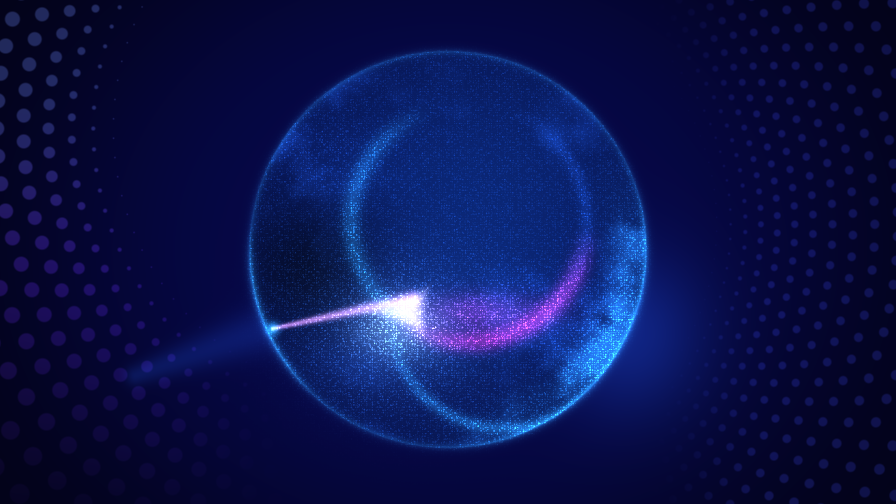
A Shadertoy shader for this background:

```glsl
// A translucent sphere of luminous dust on deep blue, crossed by a light beam.
// Soft arcs, gaussian glows and noise shape the dust; jittered points give it
// grain, and polar grids of dots curve through the dark on both sides.

const float TAU = 6.28318;
const float RADIUS = 0.393;
const vec3 TEAL = vec3(0.16, 0.56, 0.75);
const vec3 BLUE = vec3(0.10, 0.28, 0.62);
const vec3 PINK = vec3(0.85, 0.10, 0.55);

float hash(vec2 p) {
    return fract(sin(dot(p, vec2(127.1, 311.7))) * 43758.5453);
}

float noise(vec2 p) {
    vec2 i = floor(p), f = fract(p);
    f = f * f * (3.0 - 2.0 * f);
    return mix(mix(hash(i), hash(i + vec2(1, 0)), f.x),
               mix(hash(i + vec2(0, 1)), hash(i + 1.0), f.x), f.y);
}

float fbm(vec2 p) {
    float sum = 0.0, amp = 0.5;
    for (int i = 0; i < 4; i++) {
        sum += amp * noise(p);
        p = mat2(1.6, 1.2, -1.2, 1.6) * p + 7.3;
        amp *= 0.5;
    }
    return sum;
}

// One soft point at a random place and strength in every grid cell
float dust(vec2 p, float density) {
    vec2 cell = floor(p * density);
    vec2 seat = 0.3 + 0.4 * vec2(hash(cell), hash(cell + 19.7));
    float d = length(fract(p * density) - seat);
    return smoothstep(0.55, 0.05, d) * pow(hash(cell + 43.1), 3.0);
}

float glow(vec2 p, vec2 center, vec2 size) {
    vec2 d = (p - center) / size;
    return exp(-dot(d, d));
}

// Part of a soft ring that faces the given angle
float arc(vec2 p, vec2 center, float radius, float width, float angle, float spread) {
    vec2 d = p - center;
    float band = (length(d) - radius) / width;
    float facing = dot(normalize(d + 1e-5), vec2(cos(angle), sin(angle)));
    return exp(-band * band) * smoothstep(cos(spread), 1.0, facing);
}

float side(vec2 p, vec2 a, vec2 b) {
    vec2 e = normalize(b - a), d = p - a;
    return e.x * d.y - e.y * d.x;
}

// Tapered ray from a to b
float ray(vec2 p, vec2 a, vec2 b, float startWidth, float endWidth) {
    vec2 e = b - a;
    float t = clamp(dot(p - a, e) / dot(e, e), 0.0, 1.0);
    float d = length(p - a - e * t) / mix(startWidth, endWidth, t);
    return exp(-d * d);
}

// Staggered dots on rings that grow away from an empty disc
float dotRings(vec2 p, vec2 center, float edge, float count, float rings, float size) {
    vec2 d = p - center;
    float r = length(d);
    vec2 grid = vec2(atan(d.y, d.x) / TAU * count, log(r / edge) * rings);
    float row = floor(grid.y);
    grid.x += 0.5 * mod(row, 2.0);
    float dotSize = size * smoothstep(-1.0, 4.0, row);
    float blur = 1.2 * count / (TAU * r * iResolution.y);
    float shape = smoothstep(dotSize + blur, dotSize - blur, length(fract(grid) - 0.5));
    return shape * smoothstep(edge * 0.97, edge * 1.05, r);
}

void mainImage(out vec4 fragColor, in vec2 fragCoord) {
    vec2 p = (fragCoord - 0.5 * iResolution.xy) / iResolution.y - vec2(0.0, 0.005);
    float r = length(p);

    // Backdrop and its dots
    vec3 color = mix(vec3(0.022, 0.028, 0.27), vec3(0.010, 0.010, 0.10),
                     smoothstep(0.35, 1.05, length(p * vec2(0.95, 1.15))));
    color += BLUE * 0.4 * glow(p, vec2(0.36, -0.17), vec2(0.15, 0.16));
    color += BLUE * 0.25 * ray(p, vec2(-0.62, -0.25), vec2(-0.34, -0.15), 0.02, 0.05);
    vec3 leftTint = mix(vec3(0.13, 0.05, 0.27), vec3(0.12, 0.15, 0.25), smoothstep(-0.1, 0.35, p.y));
    float leftDots = dotRings(p, vec2(-0.125, 0.24), 0.52, 88.0, 14.0, 0.27);
    color += leftTint * leftDots * smoothstep(-0.3, -0.6, p.x) * smoothstep(-0.7, 0.2, p.y);
    float rightDots = dotRings(p, vec2(0.05, 0.05), 0.47, 110.0, 18.0, 0.2);
    color += vec3(0.05, 0.06, 0.18) * rightDots * smoothstep(0.4, 0.65, p.x);

    // Sphere body, wisps and rim
    float inside = smoothstep(RADIUS + 0.003, RADIUS - 0.003, r);
    float cloud = fbm(p * 9.0 + 3.0);
    float wisps = smoothstep(0.4, 0.75, cloud);
    float grain = dust(p, 190.0) + dust(p + 3.7, 270.0);
    float speckle = 0.55 + 1.1 * grain;
    vec3 body = mix(vec3(0.025, 0.07, 0.30), vec3(0.04, 0.15, 0.46), glow(p, vec2(0.06, 0.08), vec2(0.3)));
    body *= 1.0 - 0.5 * glow(p, vec2(-0.27, -0.04), vec2(0.13, 0.12));
    body += BLUE * (0.3 * grain + 0.25 * wisps * smoothstep(0.15, 0.38, r));
    float lowerRight = arc(p, vec2(0.0), 0.365, 0.045, -0.6, 1.2);
    body += TEAL * speckle * lowerRight * (0.2 + 0.7 * wisps);
    body += TEAL * speckle * 0.6 * arc(p, vec2(0.11, -0.13), 0.225, 0.012, -1.8, 1.4);
    body += BLUE * speckle * 0.6 * glow(p, vec2(0.22, -0.12), vec2(0.18, 0.10)) * (0.3 + wisps);
    body += BLUE * speckle * 0.5 * glow(p, vec2(-0.22, 0.19), vec2(0.13, 0.06)) * (0.3 + wisps);

    // Inner ring, turning pink below
    vec2 ring = vec2(0.04, 0.055);
    body += TEAL * speckle * 0.55 * arc(p, ring, 0.232, 0.018, 3.1, 1.3);
    body += BLUE * speckle * 0.4 * arc(p, ring, 0.235, 0.014, 0.1, 1.2);
    body += PINK * speckle * 0.8 * arc(p, ring, 0.238, 0.020, -1.15, 1.15);
    body += PINK * speckle * 0.5 * glow(p, vec2(0.06, -0.125), vec2(0.12, 0.035));
    color = mix(color, body, inside);
    float rimLight = 0.35 + 0.6 * arc(p, vec2(0.0), r, 1.0, -0.6, 1.0)
                   + 0.6 * arc(p, vec2(0.0), r, 1.0, 3.5, 0.5);
    color += TEAL * rimLight * exp(-abs(r - RADIUS) / 0.005) * (0.5 + 0.5 * speckle);

    // Beam, its fan and the bright dust around them
    vec2 tip = vec2(-0.042, -0.079), left = vec2(-0.15, -0.125), low = vec2(-0.05, -0.165);
    float fan = min(side(p, tip, left), min(side(p, left, low), side(p, low, tip)));
    float beam = ray(p, vec2(-0.347, -0.157), vec2(-0.07, -0.097), 0.004, 0.013);
    color += vec3(0.85, 0.55, 0.78) * beam * (0.55 + 0.35 * speckle);
    color += vec3(0.85, 0.72, 0.80) * smoothstep(-0.012, 0.025, fan) * (0.6 + 0.3 * speckle);
    color += vec3(0.42, 0.50, 0.48) * speckle * glow(p, vec2(-0.10, -0.155), vec2(0.075, 0.055));
    color += vec3(0.10, 0.20, 0.32) * speckle * glow(p, vec2(-0.10, -0.16), vec2(0.16, 0.13));
    color += TEAL * glow(p, vec2(-0.347, -0.157), vec2(0.012));

    fragColor = vec4(min(color, 1.0), 1.0);
}
```
